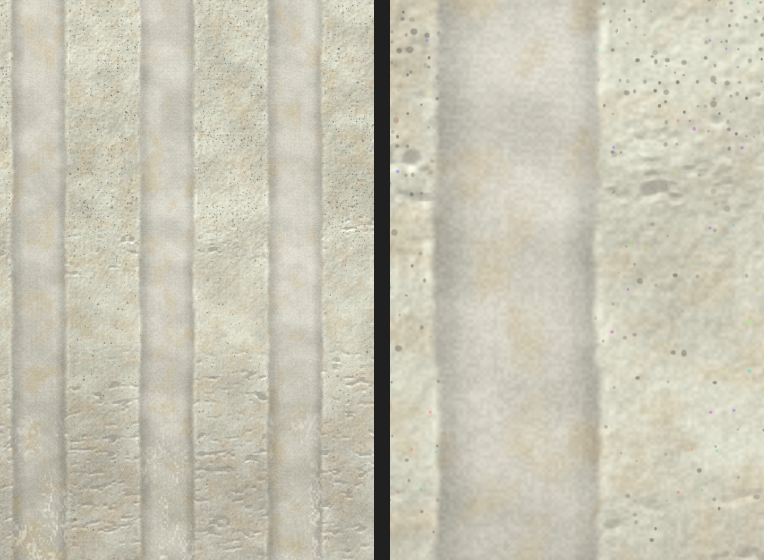
Left: the whole. Right: its middle third, enlarged.
A Shadertoy shader for this texture:

```glsl
float hash(vec2 p) {
    return fract(sin(dot(p, vec2(127.1, 311.7))) * 43758.5453);
}

float noise(vec2 p) {
    vec2 i = floor(p), f = fract(p);
    f = f * f * (3.0 - 2.0 * f);
    return mix(mix(hash(i), hash(i + vec2(1, 0)), f.x),
               mix(hash(i + vec2(0, 1)), hash(i + vec2(1, 1)), f.x), f.y);
}

float fbm(vec2 p) {
    float sum = 0.0, amp = 0.5;
    for (int i = 0; i < 4; i++) {
        sum += amp * noise(p);
        p = p * 2.03 + 17.3;
        amp *= 0.5;
    }
    return sum / 0.9375;
}

// Share of cracked stone at a given height
float crackZone(float y) {
    float lower = smoothstep(0.6, 0.4, y);
    float middle = smoothstep(0.72, 0.76, y) * smoothstep(0.87, 0.82, y);
    return max(lower, middle);
}

// Short, slightly tilted horizontal cracks
float cracks(vec2 p) {
    p.y -= 0.09 * p.x + 0.012 * noise(p * 30.0);
    float n = noise(p * vec2(30, 95)) * 0.65 + noise(p * vec2(85, 190) + 31.0) * 0.35;
    return smoothstep(0.6, 0.85, n) * crackZone(p.y);
}

// Stone surface height: fine crumbs, rougher toward the top
float relief(vec2 p) {
    float rough = mix(0.6, 1.0, smoothstep(0.65, 0.85, p.y));
    return rough * (noise(p * vec2(70, 60)) * 0.55 + noise(p * 150.0 + 9.0) * 0.45);
}

// Scattered small pits; returns coverage and a random id
vec2 pits(vec2 p, float cells, float density, float px) {
    vec2 id = floor(p * cells);
    float seed = hash(id + cells);
    vec2 center = 0.3 + 0.4 * vec2(hash(id + 3.7), hash(id + 8.1));
    float radius = mix(0.1, 0.25, hash(id + 5.3));
    vec2 d = (fract(p * cells) - center) * vec2(0.8 + 0.5 * hash(id + 1.9), 1.0);
    float soft = px * cells * 0.6 + 0.04;
    float cover = 1.0 - smoothstep(radius - soft, radius + soft, length(d));
    return vec2(cover * step(seed, density), hash(id + 12.9));
}

void mainImage(out vec4 fragColor, in vec2 fragCoord) {
    float px = 1.0 / iResolution.x;
    vec2 p = fragCoord * px;

    // Three vertical channels with slightly uneven edges
    float index = floor((p.x + 0.066) / 0.3425);
    float wobble = 0.006 * (noise(vec2(index * 9.0, p.y * 14.0)) - 0.5)
                 + 0.004 * (noise(p * 75.0) - 0.5);
    float x = mod(p.x + 0.066, 0.3425) - 0.17 + wobble;
    float edge = abs(x) - 0.072;
    float channel = 1.0 - smoothstep(-0.004 - px, 0.004 + px, edge);

    // Rough stone bands
    float stain = smoothstep(0.48, 0.75, fbm(p * vec2(26, 30) + 4.0));
    vec3 stone = mix(vec3(0.77, 0.76, 0.69), vec3(0.85, 0.85, 0.78), smoothstep(0.2, 0.8, fbm(p * vec2(14, 17))));
    stone = mix(stone, vec3(0.81, 0.75, 0.63), 0.45 * stain);
    stone += 0.17 * (relief(p) - relief(p + vec2(-0.003, 0.004)));
    stone -= vec3(0.055, 0.06, 0.05) * smoothstep(0.65, 0.2, p.y);

    // Shallow cracks with a lit lower lip
    float crack = cracks(p);
    float lip = max(cracks(p + vec2(0.0, 0.007)) - crack, 0.0);
    stone = mix(stone, vec3(0.60, 0.59, 0.55), 0.6 * crack) + 0.09 * lip;

    // Pits, dense above and sparse below
    float upper = smoothstep(0.7, 0.95, p.y);
    float cluster = 0.2 + 1.5 * noise(p * 14.0 + 50.0);
    for (int i = 0; i < 3; i++) {
        float cells = 78.0 + 32.0 * float(i);
        vec2 pit = pits(p + 0.37 * float(i), cells, mix(0.035, 0.13, upper) * cluster, px);
        vec3 dark = mix(vec3(0.36, 0.37, 0.36), vec3(0.70, 0.68, 0.61), sqrt(pit.y));
        stone = mix(stone, dark, 0.75 * pit.x);
    }

    // Tiny coloured glints
    vec2 glint = pits(p + 2.6, 140.0, 0.012, px);
    vec3 tint = 0.65 + 0.3 * cos(6.283 * (glint.y + vec3(0.0, 0.33, 0.67)));
    stone = mix(stone, tint, 0.55 * glint.x);

    // Smooth channels: pale middle, warm blotches, shaded walls
    float blotch = smoothstep(0.5, 0.78, fbm(p * vec2(24, 20) + 70.0));
    vec3 smoothStone = mix(vec3(0.78, 0.77, 0.72), vec3(0.86, 0.85, 0.80), smoothstep(0.2, 0.8, fbm(p * vec2(13, 17) + 22.0)));
    smoothStone = mix(smoothStone, vec3(0.81, 0.76, 0.64), 0.6 * blotch);
    float leftWall = smoothstep(-0.030, -0.072, x);
    float rightWall = smoothstep(0.040, 0.070, x);
    smoothStone -= vec3(0.11, 0.11, 0.105) * (leftWall + 0.95 * rightWall);
    smoothStone -= vec3(0.05, 0.05, 0.055) * smoothstep(0.9, 0.2, p.y);

    // Fine wet sparkle near the foot of the channels
    float streak = noise(p * vec2(190, 120)) * noise(p * vec2(32, 14) + 6.0);
    smoothStone += 0.11 * smoothstep(0.3, 0.75, streak) * smoothstep(0.6, 0.1, p.y);

    // Bright worn rims beside the channels
    float rim = smoothstep(0.009, 0.002, abs(edge - 0.004)) * noise(vec2(index, p.y * 40.0));
    vec3 color = mix(stone + 0.05 * rim, smoothStone, channel);

    // Broad tone drift and fine grain
    color += 0.06 * (noise(p * 5.0 + 3.0) - 0.5);
    color += 0.06 * (noise(p * 330.0) - 0.5) + 0.03 * (noise(p * 190.0 + 40.0) - 0.5);
    fragColor = vec4(clamp(color, 0.0, 1.0), 1.0);
}
```
